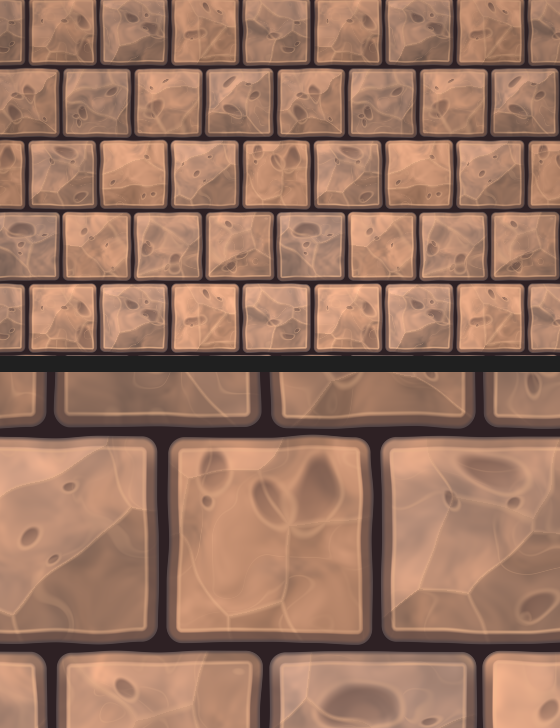
Top, the full canvas; bottom, a detail of the centre.
Reproduce this texture procedurally as a WebGL 1 fragment shader.

```glsl
precision highp float;
uniform vec2 u_resolution;

#define STONES vec2(7.85, 4.965)
#define SHIFT vec2(0.622, 0.065)
#define ROW_STAGGER 0.48
#define PERIOD 4.0
#define HALF_SIZE 0.480
#define CORNER 0.075
#define BEVEL 0.048
#define COOL_STONE vec3(0.61, 0.485, 0.425)
#define WARM_STONE vec3(0.74, 0.54, 0.425)
#define SHADE_STONE vec3(0.37, 0.275, 0.25)
#define EDGE_LIGHT vec3(0.90, 0.69, 0.53)
#define JOINT vec3(0.18, 0.13, 0.14)

const vec2 LIGHT_DIR = vec2(-0.45, 0.89);

float hash(vec2 p) {
  vec3 q = fract(vec3(p.xyx) * 0.1031);
  q += dot(q, q.yzx + 33.33);
  return fract((q.x + q.y) * q.z);
}

float noise(vec2 p) {
  vec2 i = floor(p), f = fract(p);
  f = f * f * (3.0 - 2.0 * f);
  return mix(mix(hash(i), hash(i + vec2(1, 0)), f.x),
             mix(hash(i + vec2(0, 1)), hash(i + vec2(1, 1)), f.x), f.y);
}

float fbm(vec2 p) {
  return 0.55 * noise(p) + 0.3 * noise(p * 2.1 + 7.3) + 0.15 * noise(p * 4.3 + 3.1);
}

// Chiselled planes: x is the shading, y the ridge between planes
vec2 facets(vec2 p, vec2 seed, float px) {
  float lowest = 0.0, second = 1.0;
  vec2 slope = vec2(0.0);
  for (int i = 0; i < 6; i++) {
    vec2 key = seed + float(i) * vec2(3.7, 8.3);
    float angle = 6.2832 * (float(i) + hash(key)) / 6.0;
    vec2 dir = vec2(cos(angle), sin(angle));
    float steep = mix(0.4, 1.0, hash(key + 1.3));
    float height = steep * (mix(0.08, 0.46, hash(key + 2.9)) - dot(p, dir));
    if (height < lowest) {
      second = lowest;
      lowest = height;
      slope = dir * steep;
    } else {
      second = min(second, height);
    }
  }
  return vec2(dot(slope, LIGHT_DIR), 1.0 - smoothstep(0.0, 0.008 + px, second - lowest));
}

// Chipped hollows: x is the shadow, y the lit rim
vec2 pits(vec2 p, vec2 seed) {
  vec2 result = vec2(0.0);
  for (int i = 0; i < 4; i++) {
    vec2 key = seed + float(i) * vec2(5.9, 2.3) + 40.0;
    vec2 center = (vec2(hash(key), hash(key + 4.1)) - 0.5) * 0.66;
    float h = hash(key + 7.7), angle = 6.2832 * hash(key + 9.2);
    float size = mix(0.028, 0.15, h * h);
    vec2 v = (p - center) / size;
    float c = cos(angle), s = sin(angle);
    vec2 e = vec2(c * v.x + s * v.y, c * v.y - s * v.x) * vec2(0.75, 1.25);
    float r = length(e);
    float facing = clamp(0.5 + 0.5 * dot(v, LIGHT_DIR), 0.0, 1.0);
    float hollow = 1.0 - smoothstep(0.6, 1.05, r);
    float rim = 1.0 - smoothstep(0.0, 0.08 + 0.014 / size, abs(r - 1.05));
    result = max(result, vec2(hollow * (0.25 + 0.75 * facing), rim * (1.0 - 0.7 * facing)));
  }
  return result;
}

void main() {
  vec2 uv = gl_FragCoord.xy / u_resolution;
  float px = STONES.x / u_resolution.x;

  // Staggered grid whose stones recur every few rows and columns
  vec2 grid = vec2(uv.x, 1.0 - uv.y) * STONES + SHIFT;
  float row = mod(floor(grid.y), PERIOD);
  grid.x -= ROW_STAGGER * mod(row, 2.0);
  vec2 id = vec2(mod(floor(grid.x), PERIOD), row);
  vec2 p = (fract(grid) - 0.5) * vec2(1.0, -1.0);
  vec2 seed = id * 19.0 + 5.0;

  // Rounded outline with an uneven edge
  vec2 wobble = vec2(noise(p * 5.0 + seed), noise(p * 5.0 + seed + 9.0)) - 0.5;
  vec2 box = abs(p + wobble * 0.022) - HALF_SIZE + CORNER;
  float d = length(max(box, 0.0)) + min(max(box.x, box.y), 0.0) - CORNER;

  // Stone tint and mottling
  float parity = mod(id.x + step(0.5, row) * step(row, 2.5), 2.0);
  float warmth = 0.15 + 0.5 * parity + 0.35 * hash(seed + 2.0);
  float mottling = fbm(p * 5.0 + seed + wobble) - 0.5;
  vec3 color = mix(COOL_STONE, WARM_STONE, clamp(warmth + mottling, 0.0, 1.0));

  // Carved surface
  vec2 facet = facets(p + wobble * 0.08, seed, px);
  vec2 pit = pits(p + wobble * 0.10, seed);
  float vein = noise(p * 4.0 + wobble * 2.5 + seed + 3.0);
  float scratch = (1.0 - smoothstep(0.0, 0.05, abs(vein - 0.5))) * noise(p * 6.0 + seed + 6.0);
  color *= 1.0 + 0.17 * facet.x + 0.32 * mottling + 0.12 * (vein - 0.5) + 0.10 * p.y;
  color = mix(color, SHADE_STONE, 0.65 * pit.x);
  float lines = max(facet.y * (0.25 + 0.5 * noise(p * 7.0 + seed)), max(0.55 * pit.y, 0.4 * scratch));
  color = mix(color, EDGE_LIGHT, 0.65 * lines);

  // Dark bevel, brighter on top, with a pale inner edge
  float bevel = smoothstep(-BEVEL - px, -BEVEL + px, d);
  float upper = smoothstep(0.30, 0.46, p.y);
  color = mix(color, mix(SHADE_STONE, color * 0.82, upper), bevel * 0.72);
  float edge = 1.0 - smoothstep(0.0, 0.007 + px, abs(d + BEVEL + 0.012));
  color = mix(color, EDGE_LIGHT, edge * (0.2 + 0.5 * noise(p * 6.0 + seed + 12.0)));
  color = mix(color, vec3(0.27, 0.24, 0.26), 0.7 * smoothstep(-0.022, 0.0, d));

  // Broad light, then the joints
  float side = 2.0 * uv.x - 1.0;
  color *= mix(1.09, 0.90, uv.y) * (1.03 - 0.08 * side * side);
  color = mix(color, JOINT, smoothstep(-px * 0.6, px * 0.6, d));
  gl_FragColor = vec4(color, 1.0);
}
```
